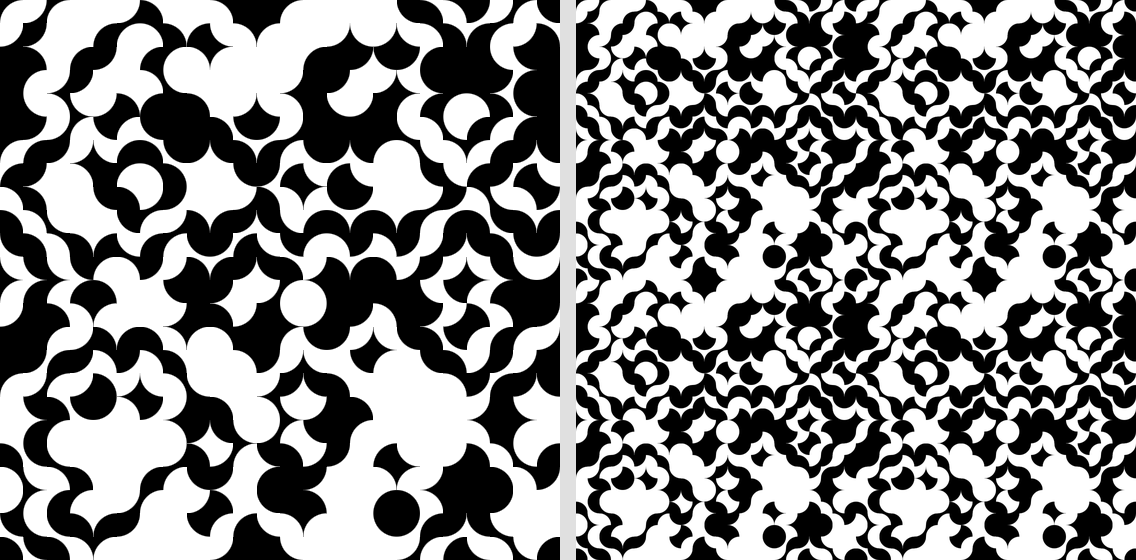
Left: one tile. Right: repeated 2 by 2.
Give the GLSL for this pattern, as a WebGL 1 fragment shader.

```glsl
precision highp float;

uniform vec2 u_resolution;

const float CELLS = 24.0;       // cells across and down; must be even to wrap
const float FLIP_CHANCE = 0.55; // how often a one-coloured star is inverted
const float SEED = 3.7;
const float EDGE_PIXELS = 1.2;  // width of the smoothed arc edge
const vec3 DARK = vec3(0.0);
const vec3 LIGHT = vec3(1.0);

const vec2 X = vec2(1.0, 0.0);
const vec2 Y = vec2(0.0, 1.0);

// Hash that repeats after CELLS units on both axes
float wrappedHash(vec2 p) {
    p -= CELLS * floor((p + 0.1) / CELLS);
    return fract(sin(dot(p, vec2(127.1, 311.7)) + SEED) * 43758.5453);
}

float coin(vec2 p) {
    return step(0.5, wrappedHash(p));
}

bool isEven(vec2 v) {
    return mod(v.x + v.y, 2.0) < 0.5;
}

// Lattice edges leave vertex v in direction d and are coloured 0 or 1.
// Start: colours alternate along each row and column, with random phase.
float baseColour(vec2 v, vec2 d) {
    vec2 m = v + 0.5 * d;
    if (abs(d.x) > 0.5) return mod(m.y + coin(vec2(m.x, 0.25)), 2.0);
    return mod(m.x + coin(vec2(0.25, m.y)), 2.0);
}

// 1 if the star of four edges at v has one colour and is to be inverted
float starFlip(vec2 v, float colourSum) {
    float uniformStar = step(1.5, abs(colourSum - 2.0));
    return uniformStar * step(wrappedHash(v), FLIP_CHANCE);
}

// First pass: invert stars at even vertices
float evenPass(vec2 v, vec2 d) {
    vec2 e = isEven(v) ? v : v + d;
    float sum = baseColour(e, X) + baseColour(e, -X)
              + baseColour(e, Y) + baseColour(e, -Y);
    return abs(baseColour(v, d) - starFlip(e, sum));
}

// Second pass: invert stars at odd vertices
float edgeColour(vec2 v, vec2 d) {
    vec2 o = isEven(v) ? v + d : v;
    float sum = evenPass(o, X) + evenPass(o, -X)
              + evenPass(o, Y) + evenPass(o, -Y);
    return abs(evenPass(v, d) - starFlip(o, sum));
}

// A cell is solid, or split by a quarter circle that separates its edge colours
float cellShade(vec2 cell, vec2 f, float blur) {
    float left = edgeColour(cell, Y);
    float right = edgeColour(cell + X, Y);
    float bottom = edgeColour(cell, X);
    if (abs(left - right) < 0.5) return left;

    float side = coin(cell + 0.5);
    bool rising = abs(left - bottom) < 0.5;
    vec2 centre = vec2(side, rising ? side : 1.0 - side);
    float inside = mix(left, right, side);
    float d = length(f - centre) - 1.0;
    return mix(inside, 1.0 - inside, clamp(d / blur + 0.5, 0.0, 1.0));
}

void main() {
    vec2 p = gl_FragCoord.xy / u_resolution * CELLS;
    float blur = EDGE_PIXELS * CELLS / min(u_resolution.x, u_resolution.y);
    float shade = cellShade(floor(p), fract(p), blur);
    gl_FragColor = vec4(mix(DARK, LIGHT, shade), 1.0);
}
```
